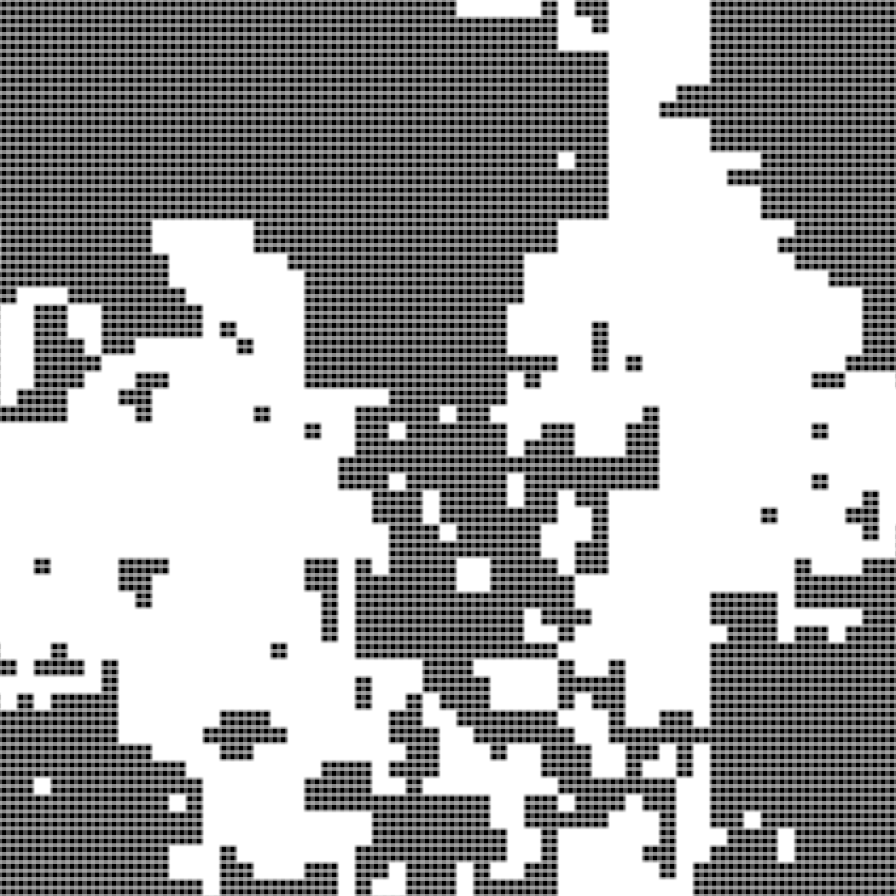
Reproduce this texture procedurally as a WebGL 1 fragment shader.

```glsl
precision highp float;

uniform vec2 u_resolution;

#define CELLS 53.0          // blocks across the canvas
#define DOTS 2.0            // dashes per block, each way
#define DARK_BIAS 0.22      // raises the share of dark blocks
#define BROAD_AMOUNT 0.8
#define STEP_SIZE vec2(3.0, 2.0)    // blocks per step of the large outlines
#define PATCH_SIZE 7.6      // blocks per medium noise period
#define PATCH_AMOUNT 2.2
#define GRAIN_SIZE vec2(2.7, 3.1)   // blocks per fine noise period
#define GRAIN_AMOUNT 3.2
#define EDGE_SOFT 0.11      // block edge half width, in blocks
#define DASH_SOFT 0.045     // dash edge half width, in dash pitches
#define DASH_HALF vec2(0.23, 0.27)

const float TAU = 6.2831853;
const float DASH = 0.0;
const float DASH_GAP = 0.31;
const float LINE = 0.53;
const float LINE_CROSSING = 0.63;
const float PAPER = 1.0;

vec2 gradientAt(vec2 lattice) {
    float h = fract(sin(dot(lattice, vec2(127.1, 311.7))) * 43758.55);
    return vec2(cos(TAU * h), sin(TAU * h));
}

float gradientNoise(vec2 p) {
    vec2 i = floor(p);
    vec2 f = p - i;
    vec2 u = f * f * f * (f * (f * 6.0 - 15.0) + 10.0);
    float a = dot(gradientAt(i), f);
    float b = dot(gradientAt(i + vec2(1.0, 0.0)), f - vec2(1.0, 0.0));
    float c = dot(gradientAt(i + vec2(0.0, 1.0)), f - vec2(0.0, 1.0));
    float d = dot(gradientAt(i + 1.0), f - 1.0);
    return mix(mix(a, b, u.x), mix(c, d, u.x), u.y);
}

// Broad masses: three slow crossing waves
float broadField(vec2 p) {
    return cos(TAU * 2.0 * p.x)
         + cos(TAU * (p.x + p.y - 1.05))
         + cos(TAU * (p.y - 0.9));
}

// 1 for a dark block, 0 for a paper block
float darkBlock(vec2 cell) {
    vec2 center = cell + 0.5;
    vec2 p = center / CELLS;
    vec2 stepCenter = (floor(center / STEP_SIZE) + 0.5) * STEP_SIZE;
    float calm = max(smoothstep(0.3, 0.85, p.y), 0.7 * smoothstep(0.5, 0.9, p.x));
    float grain = GRAIN_AMOUNT * mix(1.0, 0.2, calm);
    float field = BROAD_AMOUNT * broadField(stepCenter / CELLS) + DARK_BIAS
                + PATCH_AMOUNT * gradientNoise(stepCenter / PATCH_SIZE + 3.4)
                + grain * gradientNoise(center / GRAIN_SIZE + 17.3);
    return step(0.0, field);
}

// Block mask with straight, slightly soft edges
float darkMask(vec2 q) {
    vec2 cell = floor(q - 0.5);
    vec2 blend = smoothstep(0.5 - EDGE_SOFT, 0.5 + EDGE_SOFT, q - 0.5 - cell);
    float bottom = mix(darkBlock(cell), darkBlock(cell + vec2(1.0, 0.0)), blend.x);
    float top = mix(darkBlock(cell + vec2(0.0, 1.0)), darkBlock(cell + 1.0), blend.x);
    return mix(bottom, top, blend.y);
}

// Rows of black dashes between grey lines
float dashedScreen(vec2 q) {
    vec2 fromCenter = abs(fract(q * DOTS) - 0.5);
    vec2 outside = smoothstep(DASH_HALF - DASH_SOFT, DASH_HALF + DASH_SOFT, fromCenter);
    float dashRow = mix(DASH, DASH_GAP, outside.x);
    float lineRow = mix(LINE, LINE_CROSSING, outside.x);
    return mix(dashRow, lineRow, outside.y);
}

void main() {
    vec2 q = gl_FragCoord.xy / min(u_resolution.x, u_resolution.y) * CELLS;
    float grey = mix(PAPER, dashedScreen(q), darkMask(q));
    gl_FragColor = vec4(vec3(grey), 1.0);
}
```
